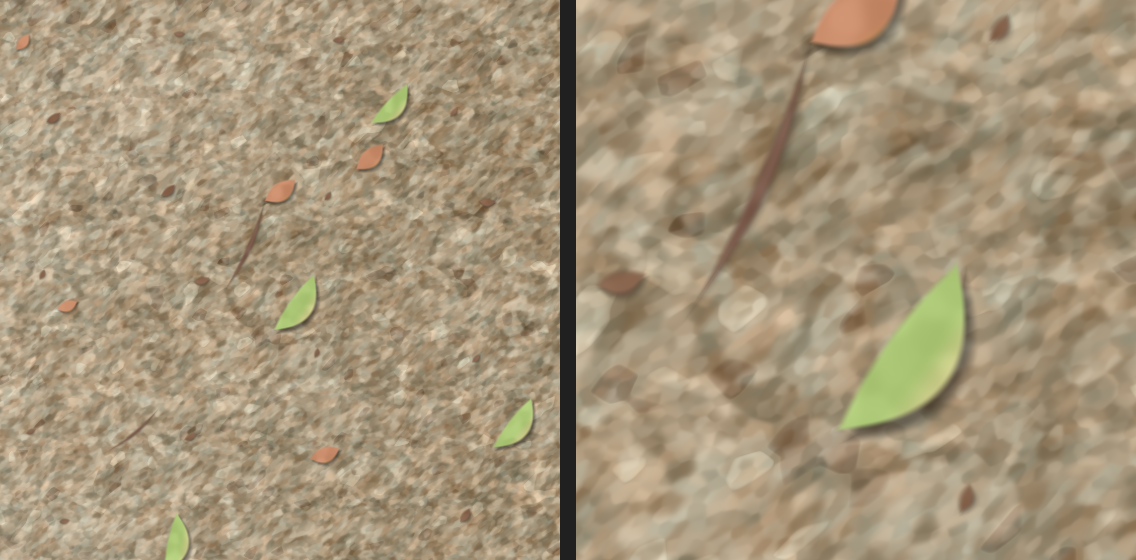
Left: the whole. Right: its middle third, enlarged.
Write a WebGL 2 fragment shader that draws this texture.

```glsl
#version 300 es
precision highp float;
// Soft mottled gravel path with a few fallen leaves, twigs and crumbs.

uniform vec2 u_resolution;
out vec4 fragColor;

// One family of scattered pieces, all lengths in canvas units.
struct Litter {
  int count;
  vec2 start, stride;   // first position and wrapped step to the next
  vec2 size;            // half length, half width
  float bend;           // sideways bow, in half widths
  float angle, spread;  // mean direction and its variation
  vec3 body, edge;      // colours of upper and lower side
};

vec2 hash2(vec2 p) {
  vec3 q = fract(p.xyx * vec3(0.1031, 0.1030, 0.0973));
  q += dot(q, q.yzx + 33.33);
  return fract((q.xx + q.yz) * q.zy);
}

vec2 rotate(vec2 p, float a) {
  float c = cos(a), s = sin(a);
  return vec2(c * p.x + s * p.y, c * p.y - s * p.x);
}

// Smooth cellular noise: x is tone, y is tint, both centred on zero.
vec2 grains(vec2 p, float sharpness, float seed) {
  vec2 cell = floor(p), sum = vec2(0.0);
  float total = 0.0;
  for (int j = -1; j <= 1; j++) {
    for (int i = -1; i <= 1; i++) {
      vec2 id = cell + vec2(i, j);
      vec2 d = id + 0.1 + 0.8 * hash2(id + seed) - p;
      float w = exp(-sharpness * dot(d, d));
      sum += w * (hash2(id + seed + 57.0) - 0.5);
      total += w;
    }
  }
  return sum / total;
}

// Broad layered sines, roughly -1 to 1.
float drift(vec2 p) {
  return 0.5 * sin(5.0 * p.x + 3.0 * sin(3.1 * p.y + 0.6))
       + 0.3 * sin(9.0 * p.y - 4.0 * p.x + 1.7)
       + 0.2 * sin(17.0 * p.x + 13.0 * p.y);
}

vec3 gravel(vec2 uv) {
  // Worn pale side on the left, damp brown side on the right
  float worn = 0.58 - 0.75 * (uv.x - 0.5) + 0.25 * drift(uv);
  vec3 col = mix(vec3(0.615, 0.545, 0.435), vec3(0.695, 0.635, 0.535),
                 clamp(worn, 0.0, 1.0));

  // Grains are stretched along a rising diagonal
  vec2 p = rotate(uv, 0.6) * vec2(0.75, 1.15);
  p += 0.003 * sin(uv.yx * vec2(61.0, 47.0));
  vec2 coarse = grains(p * 34.0, 5.0, 11.0);
  vec2 medium = grains(p * 78.0, 6.0, 23.0);
  vec2 fine = grains(p * 150.0, 6.0, 41.0);
  float tone = 0.09 * coarse.x + 0.22 * medium.x + 0.13 * fine.x;
  float tint = 0.3 * coarse.y + 0.7 * medium.y + 0.4 * fine.y;
  col += tone + tint * vec3(0.05, -0.025, -0.06);

  // Sparse pale pebbles and dark pits
  vec2 stone = grains(p * 52.0, 9.0, 71.0);
  col += 0.11 * smoothstep(0.34, 0.48, stone.x) * vec3(0.9, 1.0, 1.0);
  col -= 0.10 * smoothstep(0.36, 0.48, -stone.x) * vec3(0.9, 1.0, 0.9);
  return col;
}

// Signed offset from a bowed, pointed blade lying along x.
float blade(vec2 q, vec2 size, float bend) {
  float t = q.x / size.x;
  float profile = 1.0 - t * t;
  return abs(q.y + bend * size.y * profile) - size.y * profile;
}

float cover(float d, float blur) {
  return 1.0 - smoothstep(-blur, blur, d);
}

vec3 scatter(vec3 col, vec2 uv, Litter k) {
  for (int i = 0; i < k.count; i++) {
    float n = float(i);
    vec2 h = hash2(vec2(n, 7.0) + 19.0 * k.start);
    vec2 size = k.size * (1.0 - 0.5 * h.x * min(n, 1.0));
    float a = k.angle + k.spread * (h.y - 0.5) * min(n, 1.0);
    vec2 d = uv - fract(k.start + n * k.stride);
    vec2 q = rotate(d, a);

    // Shadow falls to the lower right
    vec2 s = rotate(d - 0.25 * size.y * vec2(1.0, -1.2), a);
    col *= 1.0 - 0.4 * cover(blade(s, size, k.bend), 0.005);

    float side = smoothstep(-1.7, -0.7, q.y / size.y);
    vec3 paint = mix(k.edge, k.body, side);
    paint += 0.10 * grains(uv * 60.0, 4.0, n).x;
    col = mix(col, paint, cover(blade(q, size, k.bend), 0.003));
  }
  return col;
}

void main() {
  vec2 uv = gl_FragCoord.xy / u_resolution.y;
  vec3 col = gravel(uv);

  vec3 bark = vec3(0.47, 0.34, 0.28), rust = vec3(0.79, 0.55, 0.42);
  vec3 green = vec3(0.68, 0.79, 0.47), straw = vec3(0.80, 0.80, 0.54);
  Litter crumbs = Litter(15, vec2(0.30, 0.66), vec2(0.755, 0.570),
    vec2(0.015, 0.007), 0.3, 0.7, 2.0, vec3(0.53, 0.39, 0.30), bark);
  Litter twigs = Litter(2, vec2(0.44, 0.56), vec2(0.80, 0.67),
    vec2(0.066, 0.0035), 1.5, 1.15, 1.0, bark, bark);
  Litter flakes = Litter(5, vec2(0.50, 0.66), vec2(0.54, 0.265),
    vec2(0.032, 0.016), 0.2, 0.6, 0.8, rust, vec3(0.80, 0.58, 0.34));
  Litter leaves = Litter(4, vec2(0.525, 0.46), vec2(0.39, 0.785),
    vec2(0.060, 0.021), 0.7, 0.95, 0.9, green, straw);

  col = scatter(col, uv, crumbs);
  col = scatter(col, uv, twigs);
  col = scatter(col, uv, flakes);
  col = scatter(col, uv, leaves);
  fragColor = vec4(clamp(col, 0.0, 1.0), 1.0);
}
```
